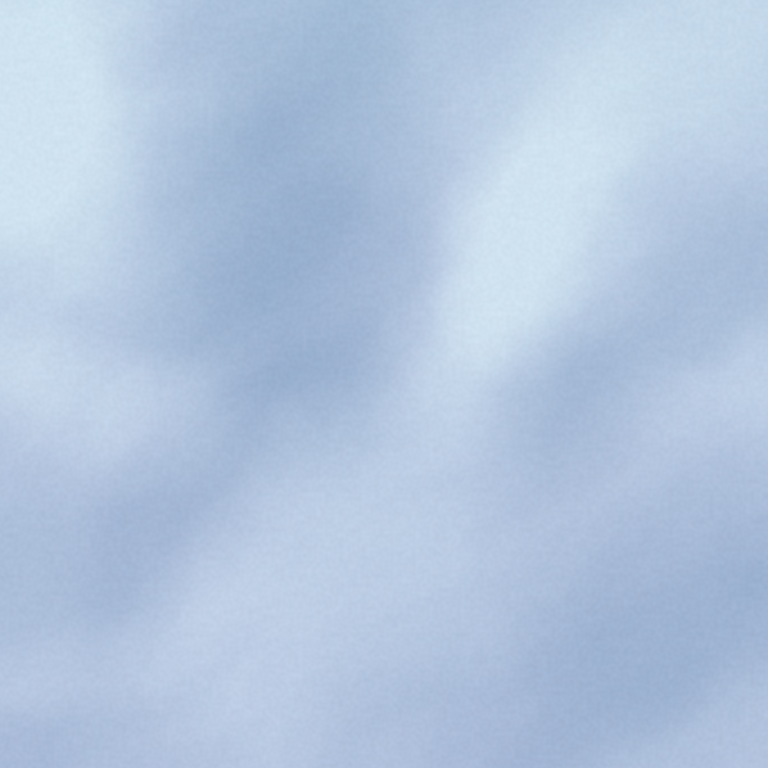
Reproduce this texture procedurally as a Shadertoy shader.

```glsl
// Soft, hazy clouds drifting diagonally across a pale blue sky.

vec2 hashGradient(vec2 cell) {
    vec3 h = fract(cell.xyx * vec3(0.1031, 0.1030, 0.0973));
    h += dot(h, h.yzx + 33.33);
    float angle = 6.2832 * fract((h.x + h.y) * h.z);
    return vec2(cos(angle), sin(angle));
}

float gradientNoise(vec2 p) {
    vec2 i = floor(p), f = fract(p);
    vec2 u = f * f * f * (f * (f * 6.0 - 15.0) + 10.0);
    float a = dot(hashGradient(i), f);
    float b = dot(hashGradient(i + vec2(1, 0)), f - vec2(1, 0));
    float c = dot(hashGradient(i + vec2(0, 1)), f - vec2(0, 1));
    float d = dot(hashGradient(i + vec2(1, 1)), f - vec2(1, 1));
    return mix(mix(a, b, u.x), mix(c, d, u.x), u.y);
}

float fbm(vec2 p) {
    float sum = 0.0, amplitude = 0.5;
    for (int octave = 0; octave < 4; octave++) {
        sum += amplitude * gradientNoise(p);
        p = mat2(1.6, 1.2, -1.2, 1.6) * p + 7.3;
        amplitude *= 0.5;
    }
    return sum;
}

// Soft elliptical patch with a flat core; angle turns its first radius
float puff(vec2 p, vec2 center, vec2 radii, float angle) {
    p -= center;
    float c = cos(angle), s = sin(angle);
    vec2 q = vec2(c * p.x + s * p.y, c * p.y - s * p.x) / radii;
    return exp(-pow(dot(q, q), 1.3));
}

float cloudTone(vec2 p) {
    p += 0.09 * vec2(fbm(p * 4.0 + 3.1), fbm(p * 4.0 + 19.7));
    float tone = 0.45;

    // Lit cloud: left bank, diagonal plume and upper right haze
    tone += 0.62 * puff(p, vec2(0.03, 0.85), vec2(0.18, 0.25), 0.0);
    tone += 0.30 * puff(p, vec2(0.08, 0.48), vec2(0.22, 0.08), -0.2);
    tone += 0.50 * puff(p, vec2(0.67, 0.67), vec2(0.20, 0.10), 1.0);
    tone += 0.24 * puff(p, vec2(0.42, 0.30), vec2(0.40, 0.13), 0.87);
    tone += 0.36 * puff(p, vec2(0.90, 0.92), vec2(0.30, 0.18), 0.5);
    tone += 0.16 * puff(p, vec2(0.97, 0.50), vec2(0.18, 0.06), 0.5);

    // Shaded hollows between the clouds
    tone -= 0.42 * puff(p, vec2(0.38, 0.71), vec2(0.34, 0.17), 1.45);
    tone -= 0.20 * puff(p, vec2(0.38, 0.44), vec2(0.16, 0.07), 0.75);
    tone -= 0.24 * puff(p, vec2(0.10, 0.28), vec2(0.22, 0.08), 0.3);
    tone -= 0.20 * puff(p, vec2(0.76, 0.46), vec2(0.18, 0.09), 0.9);
    tone -= 0.22 * puff(p, vec2(0.94, 0.68), vec2(0.14, 0.10), 0.6);
    tone -= 0.36 * puff(p, vec2(0.86, 0.17), vec2(0.32, 0.13), 0.5);
    tone -= 0.20 * puff(p, vec2(0.05, 0.0), vec2(0.25, 0.08), 0.0);

    // Faint wisps stretched along the drift
    vec2 drift = vec2(dot(p, vec2(0.77, 0.64)), dot(p, vec2(-0.64, 0.77)));
    tone += 0.28 * fbm(drift * vec2(4.0, 8.0) + 11.0);
    return 0.46 + 1.12 * (tone - 0.46);
}

void mainImage(out vec4 fragColor, in vec2 fragCoord) {
    vec2 uv = fragCoord / iResolution.xy;
    float tone = clamp(cloudTone(uv), -0.05, 1.05);

    vec3 shadeBlue = vec3(0.605, 0.695, 0.815);
    vec3 hazeBlue = vec3(0.710, 0.780, 0.880);
    vec3 cloudLight = vec3(0.805, 0.875, 0.935);
    vec3 color = mix(shadeBlue, hazeBlue, min(tone * 2.0, 1.0));
    color = mix(color, cloudLight, max(tone * 2.0 - 1.0, 0.0));

    // Slow hue drift: cooler above, more violet below
    float hue = uv.y - 0.45 + 0.8 * fbm(uv * 3.0 + 40.0);
    color += hue * vec3(-0.008, 0.010, 0.001);

    // Fine blurred grain, with a trace of colour mottling
    float grain = gradientNoise(uv * 170.0) + 0.6 * gradientNoise(uv * vec2(60.0, 95.0) + 5.0);
    float mottle = gradientNoise(uv * 75.0 + 31.0);
    color += 0.019 * grain + mottle * vec3(-0.006, 0.003, 0.004);
    fragColor = vec4(color, 1.0);
}
```
